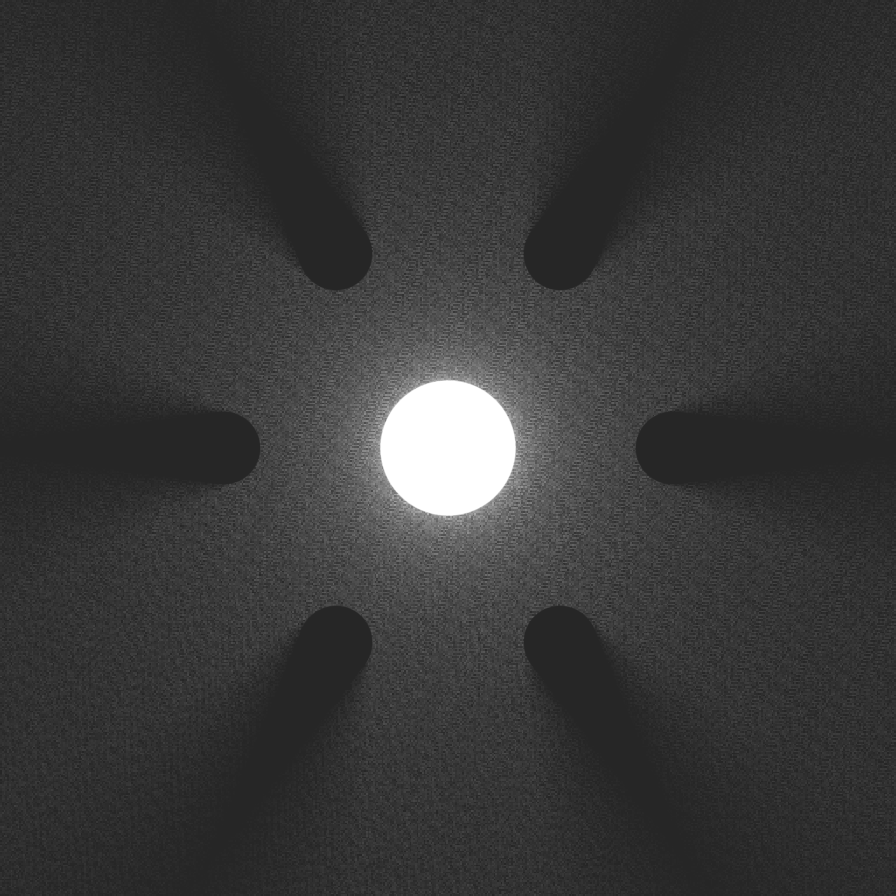
This background is drawn by a three.js fragment shader. Its source:

```glsl
// Draws a glowing disc ringed by six dark discs that cast soft, grainy shadows.
varying vec2 vUv;

const float PI = 3.14159265;
const float LIGHT_RADIUS = 0.0755;
const float BLOCKER_RADIUS = 0.0405;
const float RING_RADIUS = 0.25;
const int BLOCKER_COUNT = 6;
const float AMBIENT = 0.148;
const float RAY_COUNT = 90.0;
const float GRAIN_CELLS = 512.0;
const float EDGE = 0.001;

float hash(vec2 p) {
  return fract(sin(dot(p, vec2(127.1, 311.7))) * 43758.5453);
}

// Roughly normal noise with zero mean and unit deviation.
float grain(vec2 cell) {
  float total = 0.0;
  for (int i = 0; i < 4; i++) {
    total += hash(cell + float(i) * vec2(17.3, 41.9));
  }
  return (total - 2.0) * sqrt(3.0);
}

float discMask(vec2 p, vec2 center, float radius) {
  return 1.0 - smoothstep(-EDGE, EDGE, length(p - center) - radius);
}

// Half of the angle that a disc fills when seen from outside.
float halfAngle(float radius, float dist) {
  return asin(clamp(radius / max(dist, 0.0001), 0.0, 1.0));
}

vec2 blockerCenter(int index) {
  float angle = 2.0 * PI * float(index) / float(BLOCKER_COUNT);
  return RING_RADIUS * vec2(cos(angle), sin(angle));
}

// Angle of the light, centred on the origin, hidden from p by one blocker.
float hiddenAngle(vec2 p, vec2 center, float lightHalf) {
  vec2 toLight = -p;
  vec2 toBlocker = center - p;
  float lightDist = max(length(toLight), 0.0001);
  float blockerDist = max(length(toBlocker), 0.0001);
  float cosine = dot(toLight, toBlocker) / (lightDist * blockerDist);
  float separation = acos(clamp(cosine, -1.0, 1.0));
  float blockerHalf = halfAngle(BLOCKER_RADIUS, blockerDist);
  float overlap = min(lightHalf, separation + blockerHalf)
                - max(-lightHalf, separation - blockerHalf);
  return max(overlap, 0.0) * step(blockerDist, lightDist);
}

void main() {
  vec2 p = vUv - 0.5;
  float lightHalf = halfAngle(LIGHT_RADIUS, length(p));
  float visible = 2.0 * lightHalf;
  float blocked = 0.0;

  // Soft shadows and the bodies that cast them.
  for (int i = 0; i < BLOCKER_COUNT; i++) {
    vec2 center = blockerCenter(i);
    visible -= hiddenAngle(p, center, lightHalf);
    blocked = max(blocked, discMask(p, center, BLOCKER_RADIUS));
  }

  // Share of all directions that reach the light, with sampling grain.
  float share = clamp(visible / (2.0 * PI), 0.0, 1.0);
  float deviation = sqrt(share * (1.0 - share) / RAY_COUNT);
  float glow = max(share + deviation * grain(floor(vUv * GRAIN_CELLS)), 0.0);

  float shade = AMBIENT + glow * (1.0 - blocked);
  shade = mix(shade, 1.0, discMask(p, vec2(0.0), LIGHT_RADIUS));
  gl_FragColor = vec4(vec3(shade), 1.0);
}
```
